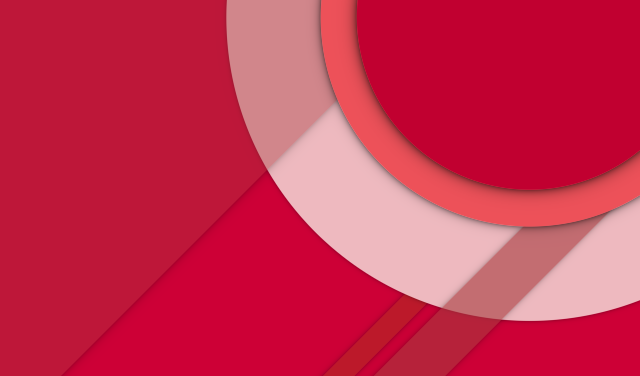
Write a Shadertoy shader that draws this background.

```glsl
// Layered paper design: a pink ring, a coral disc and a crimson disc share a
// corner centre, crossed by 45 degree bands. Every sheet is a signed distance
// composited in order, with a soft shadow cast just outside its edge.

const vec3 BASE    = vec3(0.804, 0.000, 0.212);
const vec3 BRICK   = vec3(0.737, 0.098, 0.165);
const vec3 PINK    = vec3(0.933, 0.727, 0.750);
const vec3 TINT    = vec3(0.652, 0.225, 0.240);
const vec3 CORAL   = vec3(0.930, 0.318, 0.350);
const vec3 CRIMSON = vec3(0.757, 0.000, 0.190);

// Distance to a 45 degree band; s is the diagonal coordinate x - y
float band(float s, float left, float right) {
    return max(left - s, s - right) * 0.70711;
}

float disc(vec2 p, vec2 center, float radius) {
    return length(p - center) - radius;
}

// Lay one sheet over the colour below, shading only the area outside it
vec3 sheet(vec3 below, vec3 ink, float opacity, float d,
           float shadowWidth, float shadowStrength, float pixel) {
    float cover = 1.0 - smoothstep(-0.7 * pixel, 0.7 * pixel, d);
    float shadow = shadowStrength * exp(-max(d, 0.0) / shadowWidth);
    vec3 shaded = below * (1.0 - shadow * (1.0 - cover));
    return mix(shaded, ink, opacity * cover);
}

void mainImage(out vec4 fragColor, in vec2 fragCoord) {
    float pixel = 1.0 / iResolution.y;
    vec2 p = fragCoord * pixel;
    float s = p.x - p.y;
    vec2 center = vec2(1.409, 0.9535);

    // Narrow band tucked beneath the ring
    vec3 col = BASE;
    col = sheet(col, BRICK, 1.0, band(s, 0.859, 0.942), 0.005, 0.24, pixel);

    // Pale ring
    col = sheet(col, PINK, 1.0, disc(p, center, 0.807), 0.004, 0.28, pixel);

    // Translucent corner panel and wide band
    col = sheet(col, TINT, 0.4, band(s, -9.0, 0.162), 0.009, 0.20, pixel);
    col = sheet(col, TINT, 0.6, band(s, 0.994, 1.184), 0.006, 0.20, pixel);

    // Raised discs in the middle
    col = sheet(col, CORAL, 1.0, disc(p, center, 0.556), 0.009, 0.46, pixel);
    col = sheet(col, CRIMSON, 1.0, disc(p, center + vec2(0.0, 0.002), 0.460),
                0.013, 0.52, pixel);

    fragColor = vec4(col, 1.0);
}
```
